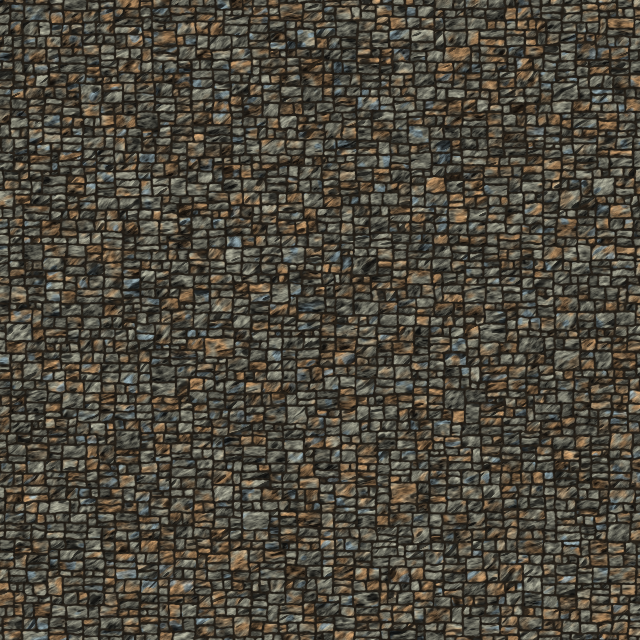
A three.js fragment shader for this texture:

```glsl
varying vec2 vUv;

#define GRID vec2(35.0, 48.0)
#define JOINT 0.0010
#define SOFT_EDGE 0.0017
#define CORNER 0.0030
#define BRIGHTNESS 0.425
#define GRAIN_CONTRAST 0.80
#define CRACK_DEPTH 0.62
#define MORTAR vec3(0.135, 0.115, 0.088)
#define GREY_TINT vec3(1.00, 1.00, 0.89)
#define RUST_TINT vec3(1.20, 0.94, 0.66)
#define BLUE_TINT vec3(0.86, 1.03, 1.12)

struct Stone {
  vec2 id;
  vec2 center;
  vec2 halfSize;
};

float hash(vec2 p) {
  vec3 q = fract(p.xyx * 0.1031);
  q += dot(q, q.yzx + 33.33);
  return fract((q.x + q.y) * q.z);
}

float noise(vec2 p) {
  vec2 i = floor(p);
  vec2 f = p - i;
  f = f * f * (3.0 - 2.0 * f);
  float low = mix(hash(i), hash(i + vec2(1.0, 0.0)), f.x);
  float high = mix(hash(i + vec2(0.0, 1.0)), hash(i + 1.0), f.x);
  return mix(low, high, f.y);
}

float fbm(vec2 p) {
  float sum = 0.0;
  float weight = 0.54;
  for (int i = 0; i < 3; i++) {
    sum += weight * noise(p);
    p = p * 1.9 + 17.7;
    weight *= 0.55;
  }
  return sum / 1.13;
}

// Each cell holds one joint line, upright or level in checkerboard order
float lineAt(vec2 cell) {
  return mix(0.18, 0.82, hash(cell));
}

bool isUpright(vec2 cell) {
  return mod(cell.x + cell.y, 2.0) < 0.5;
}

// Four neighbouring lines enclose one block; large blocks are cut in two
Stone findStone(vec2 uv) {
  vec2 p = uv * GRID;
  vec2 cell = floor(p);
  vec2 f = p - cell;
  vec2 axis = isUpright(cell) ? vec2(1.0, 0.0) : vec2(0.0, 1.0);
  float side = step(lineAt(cell), dot(f, axis));
  float across = step(lineAt(cell + axis * (2.0 * side - 1.0)), dot(f, axis.yx));
  vec2 id = cell + axis * side + axis.yx * across;

  float ne = lineAt(id);
  float sw = lineAt(id - 1.0);
  float nw = lineAt(id - vec2(1.0, 0.0));
  float se = lineAt(id - vec2(0.0, 1.0));
  bool upright = isUpright(id);
  vec2 lo = id - 1.0 + (upright ? vec2(sw, se) : vec2(nw, sw));
  vec2 hi = id + (upright ? vec2(ne, nw) : vec2(se, ne));

  vec2 size = (hi - lo) / GRID;
  vec2 cut = mix(lo, hi, mix(0.36, 0.64, hash(id + 71.0)));
  if (size.x > 1.8 * size.y) {
    if (p.x < cut.x) hi.x = cut.x;
    else { lo.x = cut.x; id.x += 500.0; }
  } else if (size.y > 0.022 && hash(id + 133.0) < 0.75) {
    if (p.y < cut.y) hi.y = cut.y;
    else { lo.y = cut.y; id.y += 500.0; }
  }
  return Stone(id, 0.5 * (lo + hi) / GRID, 0.5 * (hi - lo) / GRID);
}

float roundedBox(vec2 p, vec2 halfSize, float radius) {
  vec2 q = abs(p) - halfSize + radius;
  return length(max(q, 0.0)) + min(max(q.x, q.y), 0.0) - radius;
}

void main() {
  // Slightly crooked joints
  vec2 wobble = vec2(noise(vUv * 75.0), noise(vUv * 75.0 + 40.0)) - 0.5;
  vec2 uv = vUv + 0.0030 * wobble;
  Stone stone = findStone(uv);
  vec2 local = uv - stone.center;
  float edge = roundedBox(local, stone.halfSize - JOINT, CORNER);
  edge += 0.0014 * (noise(vUv * 280.0) - 0.5);

  // Slanted layers, shifted and tilted for each stone
  float tone = hash(stone.id + 211.0);
  float angle = mix(0.10, 0.85, hash(stone.id + 307.0));
  vec2 along = vec2(cos(angle), sin(angle));
  vec2 layer = vec2(dot(uv, along), dot(uv, vec2(-along.y, along.x)));
  vec2 shift = 90.0 * vec2(hash(stone.id + 19.0), hash(stone.id + 43.0));
  float grain = fbm(layer * vec2(95.0, 230.0) + shift);
  float crack = 1.0 - smoothstep(0.12, 0.27, noise(layer * vec2(48.0, 170.0) + shift.yx));

  // Light from above, with worn edges
  float shade = BRIGHTNESS + 0.17 * (tone - 0.5) + GRAIN_CONTRAST * (grain - 0.5);
  shade += 0.045 * local.y / stone.halfSize.y;
  shade *= mix(0.86, 1.03, smoothstep(0.0, 0.003, -edge));
  shade *= 1.0 - CRACK_DEPTH * crack;

  // Rust and blue mineral stains
  float stain = noise(layer * vec2(75.0, 120.0) + shift + 11.0);
  float rust = smoothstep(0.52, 0.95, 0.55 * stain + 0.60 * hash(stone.id + 401.0));
  float blue = smoothstep(0.62, 0.85, noise(layer * vec2(60.0, 100.0) + shift + 57.0));
  blue *= step(0.55, hash(stone.id + 503.0));
  vec3 tint = mix(GREY_TINT, RUST_TINT, rust);
  tint = mix(tint, BLUE_TINT, 0.75 * blue);

  vec3 mortar = MORTAR * (0.75 + 0.5 * noise(vUv * 240.0));
  float cover = 1.0 - smoothstep(-SOFT_EDGE, 0.4 * SOFT_EDGE, edge);
  gl_FragColor = vec4(mix(mortar, max(shade, 0.06) * tint, cover), 1.0);
}
```
